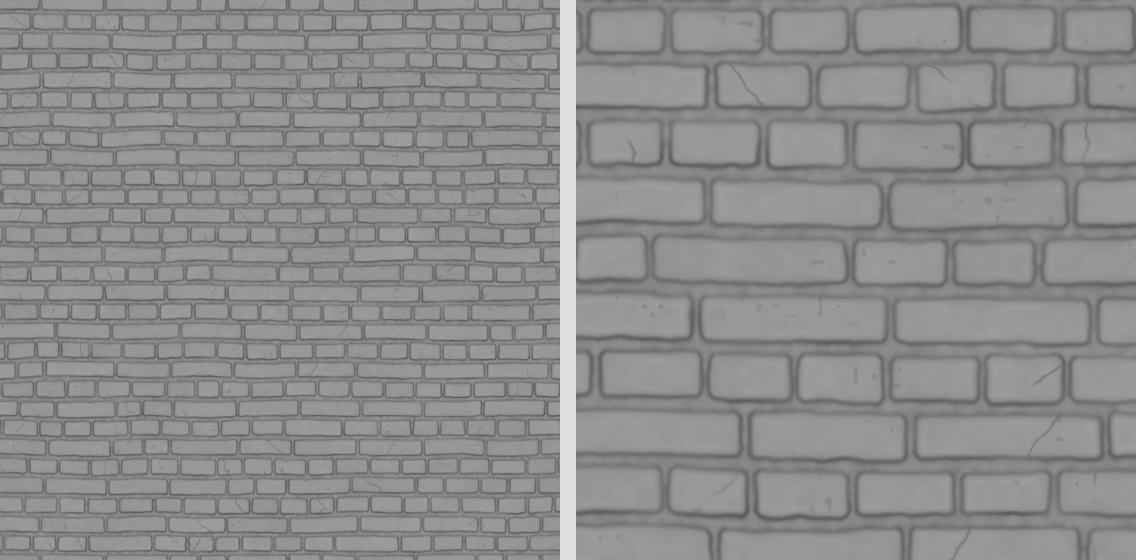
Left: the whole. Right: its middle third, enlarged.
Give the GLSL for this texture map, as a three.js fragment shader.

```glsl
// Grey painted brick wall: alternating header and stretcher courses with worn joints.
varying vec2 vUv;

const float COURSES = 29.0;
const float COURSE_SHIFT = 0.33;      // part of a course cut by the lower border
const float DOUBLE_HEADER = 18.0;     // course above which the alternation flips
const float SLOTS = 9.0;              // stretchers per course, two headers each
const float HEADER_SPLIT = 0.95;      // chance that a header slot is halved
const float STRETCHER_SPLIT = 0.13;
const float JOINT_JITTER = 0.16;
const float BED_JOINT = 0.0075;
const float HEAD_JOINT = 0.0058;
const float CORNER = 0.0045;
const float EDGE_WOBBLE = 0.0032;
const float CREVICE = 0.0017;
const float CRACK_WIDTH = 0.0009;
const float CRACKED = 0.24;           // share of bricks with a crack
const vec3 BRICK = vec3(0.594);
const vec3 MORTAR = vec3(0.545);
const vec3 SHADOW = vec3(0.385);

float hash(vec2 p) {
  return fract(sin(dot(p, vec2(127.1, 311.7))) * 43758.5);
}

// Value noise that wraps at the canvas border
float noise(vec2 uv, vec2 cells) {
  vec2 p = uv * cells;
  vec2 i = floor(p);
  vec2 f = fract(p);
  f = f * f * (3.0 - 2.0 * f);
  vec2 a = mod(i, cells);
  vec2 b = mod(i + 1.0, cells);
  return mix(mix(hash(a), hash(vec2(b.x, a.y)), f.x),
             mix(hash(vec2(a.x, b.y)), hash(b), f.x), f.y);
}

float fbm(vec2 uv, vec2 cells) {
  float sum = 0.0;
  float amp = 0.5;
  for (int i = 0; i < 4; i++) {
    sum += amp * noise(uv, cells);
    cells *= 2.0;
    amp *= 0.5;
  }
  return sum / 0.9375;
}

float slotEdge(float slot, float course) {
  return slot + JOINT_JITTER * (hash(vec2(mod(slot, SLOTS), course + 40.0)) - 0.5);
}

float roundBox(vec2 p, vec2 halfSize, float radius) {
  vec2 q = abs(p) - halfSize + radius;
  return length(max(q, 0.0)) + min(max(q.x, q.y), 0.0) - radius;
}

float ridge(float d, float width) {
  return exp(-d * d / (width * width));
}

void main() {
  // Course, with slightly uneven beds
  float y = vUv.y * COURSES - COURSE_SHIFT + 0.16 * (noise(vUv, vec2(11.0, 15.0)) - 0.5);
  float row = floor(y);
  float course = mod(row, COURSES);
  float parity = mod(course, 2.0);
  bool stretcher = course > DOUBLE_HEADER + 0.5 ? parity < 0.5 : parity > 0.5;
  if (course > DOUBLE_HEADER + 0.5 && course < DOUBLE_HEADER + 1.5) stretcher = false;

  // Slot and brick within the course
  float phase = (stretcher ? 0.62 : 0.38) + 0.24 * hash(vec2(course, 7.0));
  float x = vUv.x * SLOTS - phase;
  float slot = floor(x);
  if (x < slotEdge(slot, course)) slot -= 1.0;
  else if (x >= slotEdge(slot + 1.0, course)) slot += 1.0;
  float left = slotEdge(slot, course);
  float right = slotEdge(slot + 1.0, course);
  vec2 id = vec2(mod(slot, SLOTS) * 2.0, course);
  if (hash(id + 3.7) < (stretcher ? STRETCHER_SPLIT : HEADER_SPLIT)) {
    float middle = mix(left, right, 0.5 + 0.12 * (hash(id + 9.1) - 0.5));
    if (x < middle) right = middle;
    else { left = middle; id.x += 1.0; }
  }

  // Distance to the worn brick outline
  vec2 p = vec2((x - 0.5 * (left + right)) / SLOTS, (y - row - 0.5) / COURSES);
  vec2 halfSize = 0.5 * vec2((right - left) / SLOTS - HEAD_JOINT, 1.0 / COURSES - BED_JOINT);
  halfSize.y -= 0.0012 * hash(id + 5.3);
  p.y += 0.03 * p.x * (hash(id + 2.9) - 0.5);
  float wobble = fbm(vUv, vec2(75.0)) - 0.5;
  float d = roundBox(p, halfSize, CORNER) + EDGE_WOBBLE * wobble;

  // Brick face and mortar
  float patches = fbm(vUv, vec2(14.0, 24.0)) - 0.5;
  float grain = fbm(vUv, vec2(150.0)) - 0.5;
  vec3 face = BRICK + 0.018 * (hash(id + 6.1) - 0.5) + 0.025 * patches + 0.035 * grain;
  face += 0.022 * ridge(d + 0.0045, 0.002) * smoothstep(0.3, 0.8, noise(vUv, vec2(45.0)));
  vec3 bed = MORTAR + 0.09 * grain + 0.04 * patches;
  vec3 color = mix(face, bed, smoothstep(-0.002, 0.0015, d));

  // Crevice, deepest under the brick and at its ends
  float below = smoothstep(0.3, -0.9, p.y / halfSize.y);
  float ends = smoothstep(-0.005, 0.0, abs(p.x) - halfSize.x);
  float depth = mix(0.4, 0.8, max(below, 0.75 * ends));
  depth *= 0.5 + 0.75 * noise(vUv, vec2(37.0, 61.0));
  color = mix(color, SHADOW, depth * ridge(d - 0.0006, CREVICE));
  color -= 0.025 * ridge(d, 0.005);

  // Cracks and pits
  float angle = 0.4 + 2.2 * hash(id + 8.3);
  float line = dot(p - vec2(halfSize.x * (hash(id + 1.9) - 0.5), 0.0), vec2(sin(angle), cos(angle)));
  float crack = ridge(line + 0.014 * (fbm(vUv, vec2(50.0)) - 0.5), CRACK_WIDTH);
  crack *= step(hash(id + 4.4), CRACKED) * smoothstep(0.35, 0.6, noise(vUv, vec2(40.0)));
  float pit = smoothstep(0.82, 0.95, noise(vUv, vec2(190.0))) * smoothstep(0.55, 0.8, noise(vUv, vec2(31.0)));
  color = mix(color, SHADOW, (0.5 * crack + 0.3 * pit) * smoothstep(0.002, -0.001, d));

  gl_FragColor = vec4(color, 1.0);
}
```
